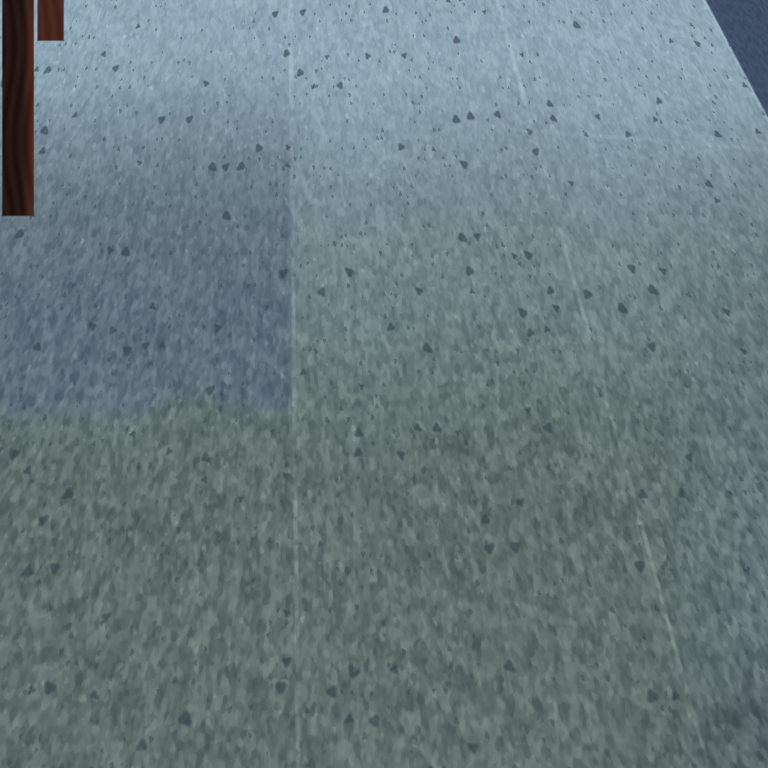
Write a WebGL 1 fragment shader that draws this texture.

```glsl
precision highp float;
uniform vec2 u_resolution;

vec2 hash2(vec2 cell) {
  return fract(sin(vec2(dot(cell, vec2(127.1, 311.7)),
                        dot(cell, vec2(269.5, 183.3)))) * 43758.5);
}

// Soft cellular noise: random tones blended between jittered cell centres
float grain(vec2 p) {
  vec2 cell = floor(p), local = fract(p);
  float tone = 0.0, total = 0.0;
  for (int j = -1; j <= 1; j++) {
    for (int i = -1; i <= 1; i++) {
      vec2 offset = vec2(float(i), float(j));
      vec2 delta = offset + hash2(cell + offset) - local;
      float weight = exp(-7.0 * dot(delta, delta));
      tone += weight * hash2(cell + offset + 37.0).x;
      total += weight;
    }
  }
  return tone / total - 0.5;
}

// Sparse round chips, at most one per cell
float chips(vec2 p, float share) {
  vec2 cell = floor(p);
  vec2 centre = 0.3 + 0.4 * hash2(cell);
  vec2 kind = hash2(cell + 71.0);
  float radius = mix(0.12, 0.27, kind.y);
  vec2 delta = fract(p) - centre;
  delta.x += 0.25 * delta.y * sin(kind.y * 40.0);
  float d = length(delta) + 0.04 * sin(3.0 * atan(delta.y, delta.x) + kind.y * 20.0);
  return step(kind.x, share) * (1.0 - smoothstep(radius - 0.1, radius + 0.08, d));
}

float line(float d, float halfWidth) {
  return 1.0 - smoothstep(halfWidth * 0.3, halfWidth * 1.5, abs(d));
}

// Box given by its lower left and upper right corners
float box(vec2 uv, vec2 low, vec2 high) {
  vec2 d = max(low - uv, uv - high);
  return 1.0 - smoothstep(-0.0015, 0.0015, max(d.x, d.y));
}

void main() {
  vec2 uv = gl_FragCoord.xy / u_resolution;

  // Floor coordinates that converge towards the top
  float spread = 0.27 + 0.264 * (1.0 - uv.y);
  vec2 ground = vec2((uv.x - 0.383) / spread, -log(spread) / 0.264);

  // Daylight reflected along the floor
  float sway = 0.012 * sin(uv.x * 17.0) + 0.008 * sin(uv.x * 41.0 + 1.0);
  float height = uv.y + sway;
  vec3 color = mix(vec3(0.375, 0.435, 0.42), vec3(0.45, 0.53, 0.555),
                   smoothstep(0.36, 0.74, height));
  color = mix(color, vec3(0.56, 0.655, 0.715), smoothstep(0.68, 0.95, height));

  // Bluish shade on the left tile and along the right side
  float shade = (1.0 - smoothstep(0.37, 0.395, uv.x))
              * smoothstep(0.445, 0.485, height)
              * (1.0 - smoothstep(0.58, 0.98, uv.y));
  color = mix(color, vec3(0.365, 0.425, 0.48), 0.9 * shade);
  float side = smoothstep(0.8, 1.02, uv.x) * (1.0 - smoothstep(0.5, 0.85, uv.y));
  color = mix(color, vec3(0.39, 0.455, 0.49), 0.75 * side);
  color *= 1.0 - 0.15 * smoothstep(0.25, 0.0, length(uv - vec2(1.0, 0.0)));

  // Mottled grain, streaked away from the viewer
  float coarse = grain(ground * vec2(48.0, 27.0));
  float fine = grain(ground * vec2(95.0, 50.0) + 19.0);
  float contrast = mix(0.16, 0.11, smoothstep(0.3, 0.9, uv.y));
  color += contrast * (0.6 * coarse + 0.6 * fine) * vec3(1.0, 1.0, 0.92);

  // Dark chips in two sizes and a few pale flecks
  vec3 chipColor = mix(vec3(0.19, 0.25, 0.28), color, 0.25);
  color = mix(color, chipColor, 0.8 * chips(ground * vec2(17.0, 15.0), 0.08));
  color = mix(color, chipColor, 0.5 * chips(ground * vec2(42.0, 27.0) + 5.3, 0.13));
  color += 0.06 * chips(ground * vec2(36.0, 25.0) + 11.7, 0.07);

  // Worn pale seams between tiles
  float wear = 0.65 + 0.35 * sin(uv.y * 31.0 + 2.0 * sin(uv.y * 13.0));
  float seams = line(uv.x - 0.388 + 0.01 * uv.y, 0.003)
              + line(uv.x - 0.69 - 0.275 * (0.845 - uv.y), 0.0028);
  color += 0.075 * wear * seams;
  float cross = line(uv.y - 0.83 + 0.08 * (uv.x - 0.69), 0.003);
  color += 0.03 * cross * smoothstep(0.64, 0.7, uv.x);

  // Dark floor beyond the slanted far edge
  float beyond = uv.x - 0.918 - 0.53 * (1.0 - uv.y);
  color += 0.05 * line(beyond, 0.003);
  vec3 farFloor = vec3(0.25, 0.31, 0.40) + 0.05 * fine;
  color = mix(color, farFloor, smoothstep(-0.001, 0.003, beyond));

  // Wooden legs with a redder lit side
  float woodGrain = 0.02 * sin(uv.x * 420.0 + 3.0 * sin(uv.y * 25.0));
  vec3 wood = mix(vec3(0.13, 0.08, 0.065), vec3(0.27, 0.15, 0.11),
                  smoothstep(0.025, 0.045, uv.x)) + woodGrain;
  float legs = max(box(uv, vec2(0.003, 0.719), vec2(0.044, 1.1)),
                   box(uv, vec2(0.049, 0.947), vec2(0.083, 1.1)));
  color = mix(color, wood, legs);

  gl_FragColor = vec4(color, 1.0);
}
```
